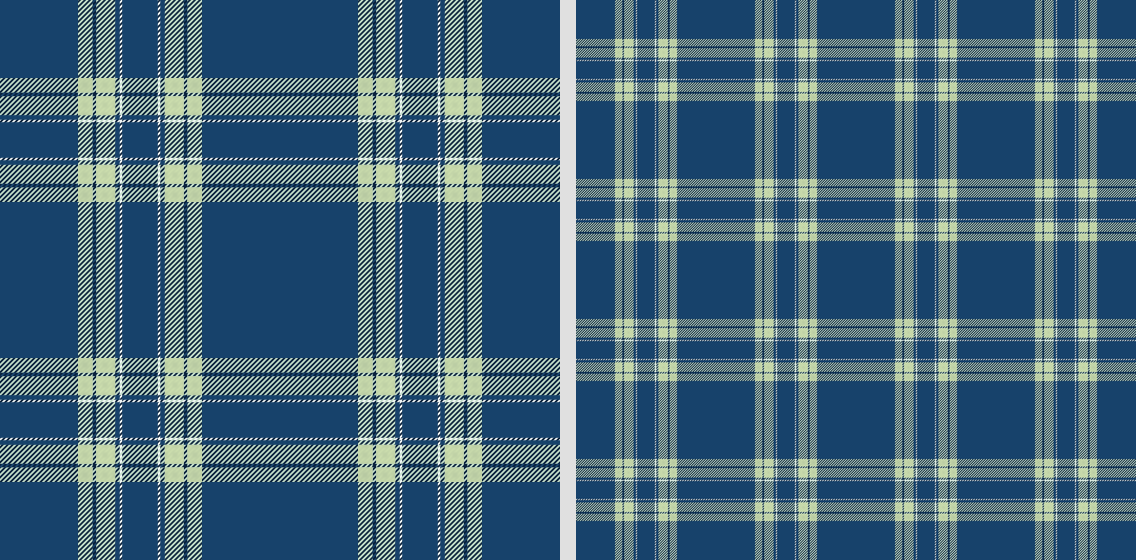
Left: one tile. Right: repeated 2 by 2.
A Shadertoy shader for this pattern:

```glsl
// Woven tartan: pale double bands and fine white lines on blue, two setts each way.
// Stripes are mirrored about the centre of each sett; a diagonal twill decides
// whether the warp or the weft is on top, and crossings take a lime tint.

const float SETTS = 2.0;             // repeats across and down
const float THREADS = 384.0;         // length units in one sett
const float TWILLS = 112.0;          // diagonal ribs across the canvas

const vec3 BLUE = vec3(0.09, 0.26, 0.42);
const vec3 NAVY = vec3(0.04, 0.13, 0.23);
const vec3 MINT = vec3(0.78, 0.88, 0.80);
const vec3 WHITE = vec3(0.95, 0.97, 0.97);
const vec3 LIME = vec3(0.80, 0.87, 0.68);
const vec3 SAGE = vec3(0.71, 0.78, 0.63);

// Antialiased stripe between two distances
float stripe(float d, float inner, float outer, float blur) {
    return clamp((d - inner) / blur + 0.5, 0.0, 1.0)
         - clamp((d - outer) / blur + 0.5, 0.0, 1.0);
}

// Stripe coverage on one axis: outer band, inner band, navy gap, white line
vec4 sett(float position, float blur) {
    float d = abs(fract(position * SETTS) - 0.5) * THREADS;
    return vec4(stripe(d, 65.0, 85.0, blur),
                stripe(d, 34.0, 60.0, blur),
                stripe(d, 60.0, 65.0, blur),
                stripe(d, 24.4, 27.8, blur));
}

// Square wave with soft edges, covering half of each period
float ribs(float phase, float blur) {
    return clamp((0.25 - abs(fract(phase) - 0.5)) / blur + 0.5, 0.0, 1.0);
}

// Yarn colour on one axis, shaded where a pale yarn crosses beneath
vec3 yarn(vec4 own, vec4 other) {
    float shade = min(other.x + other.y + other.w, 1.0);
    vec3 colour = mix(BLUE, NAVY, shade);
    colour = mix(colour, NAVY, own.z);
    colour = mix(colour, MINT, own.x + own.y);
    return mix(colour, WHITE, own.w);
}

// Faint broken check within the crossings
vec3 crossing(vec2 uv, float twill, float innerShare, float blur) {
    float check = ribs(uv.x * TWILLS * 0.5, blur) * ribs(uv.y * TWILLS * 0.5, blur);
    float tone = 0.30 + 0.35 * innerShare + 0.25 * twill * (1.0 - check) - 0.20 * check;
    return mix(SAGE, LIME, clamp(tone, 0.0, 1.0));
}

void mainImage(out vec4 fragColor, in vec2 fragCoord) {
    vec2 uv = fragCoord / iResolution.xy;
    float pixel = 1.0 / min(iResolution.x, iResolution.y);
    float threadBlur = pixel * SETTS * THREADS;
    float twillBlur = pixel * TWILLS * 1.3;

    // Stripes on both axes
    vec4 warp = sett(uv.x, threadBlur);
    vec4 weft = sett(uv.y, threadBlur);

    // Diagonal weave
    float twill = ribs((uv.x - uv.y) * TWILLS, twillBlur);
    vec3 cloth = mix(yarn(weft, warp), yarn(warp, weft), twill);

    // Lime tint where pale bands meet
    float overlap = (warp.x + warp.y) * (weft.x + weft.y);
    float innerShare = 0.5 * (warp.y + weft.y);
    cloth = mix(cloth, crossing(uv, twill, innerShare, twillBlur), overlap);

    fragColor = vec4(cloth, 1.0);
}
```
